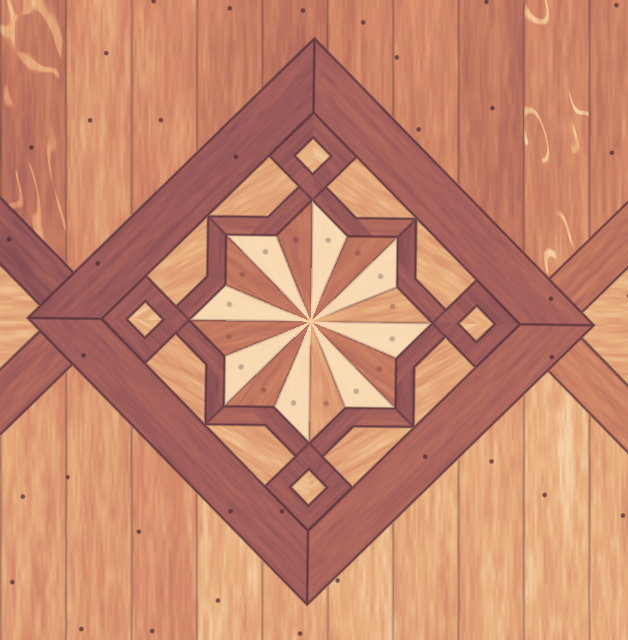
Reproduce this pattern procedurally as a Shadertoy shader.

```glsl
#define CENTER vec2(-0.010, -0.005)
#define TILT 0.013
#define FRAME_OUT 0.885
#define FRAME_IN 0.654
#define STAR_TIP 0.380
#define STAR_SIDE 0.268
#define BAND_TIP 0.4635
#define BAND_SIDE 0.3255
#define PLANK 0.2044
#define SEAM 0.007
#define GRAIN 1.5

const float DIAG = 0.70711;
const float WEDGE = 0.392699;

float hash(vec2 p) {
    vec3 h = fract(vec3(p.xyx) * 0.1031);
    h += dot(h, h.yzx + 33.33);
    return fract((h.x + h.y) * h.z);
}

float noise(vec2 p) {
    vec2 i = floor(p), f = fract(p);
    f = f * f * (3.0 - 2.0 * f);
    return mix(mix(hash(i), hash(i + vec2(1, 0)), f.x),
               mix(hash(i + vec2(0, 1)), hash(i + vec2(1, 1)), f.x), f.y);
}

// Fibres running along a direction, centred on zero
float grain(vec2 p, vec2 along) {
    along = normalize(along);
    vec2 g = vec2(dot(p, along), dot(p, vec2(-along.y, along.x))) + 7.0;
    float fibre = 0.55 * noise(g * vec2(5, 65)) + 0.45 * noise(g * vec2(20, 140));
    return GRAIN * (fibre - 0.5);
}

// Wood tone from dark (0) to cream (5)
vec3 woodColor(float tone) {
    const vec3 ramp[6] = vec3[6](
        vec3(0.53, 0.31, 0.33), vec3(0.65, 0.38, 0.36), vec3(0.75, 0.46, 0.37),
        vec3(0.84, 0.55, 0.42), vec3(0.91, 0.69, 0.50), vec3(0.98, 0.86, 0.71));
    float t = clamp(tone, 0.0, 4.999);
    int i = int(t);
    return mix(ramp[i], ramp[i + 1], fract(t)) * (1.0 + 0.25 * min(tone, 0.0));
}

float line(float d) { return 1.0 - smoothstep(0.0, SEAM, abs(d)); }

// Lays a piece over the wood: x is tone, y is seam darkness
void inlay(inout vec2 wood, float d, float tone) {
    float aa = 1.5 / iResolution.y;
    float cover = 1.0 - smoothstep(-aa, aa, d);
    wood = vec2(mix(wood.x, tone, cover), max(wood.y * (1.0 - cover), line(d)));
}

// Vertical floor planks with pale ray flecks
vec2 planks(vec2 p) {
    const float upper[10] = float[10](2.1, 3.1, 2.8, 2.5, 1.9, 2.7, 2.7, 2.1, 2.9, 2.5);
    const float lower[10] = float[10](3.5, 3.5, 3.2, 3.8, 3.8, 3.9, 3.8, 3.6, 4.0, 3.7);
    float column = (p.x + 0.979) / PLANK;
    int i = clamp(int(floor(column)), 0, 9);
    float tone = p.y > 0.0 ? upper[i] : lower[i];
    tone += grain(p + float(i), vec2(0, 1)) + 0.7 * (noise(p * vec2(9, 2) + 20.0) - 0.5);
    if (p.y > 0.1 && (i == 0 || i == 8)) {
        float vein = noise(vec2((p.x + 0.25 * p.y) * 19.0, p.y * 7.0) + 40.0);
        float patches = smoothstep(0.45, 0.6, noise(p * vec2(22, 10) + 60.0));
        tone += 1.6 * patches * (1.0 - smoothstep(0.03, 0.10, abs(vein - 0.55)));
    }
    float edge = abs(fract(column + 0.5) - 0.5) * PLANK;
    return vec2(tone, 0.45 * line(edge));
}

// Nail heads on a jittered grid
float nails(vec2 p) {
    vec2 size = vec2(PLANK, 0.36), cell = floor(p / size);
    vec2 spot = 0.15 + 0.7 * vec2(hash(cell + 31.0), hash(cell + 57.0));
    float d = length(p - (cell + spot) * size);
    return step(hash(cell + 83.0), 0.75) * (1.0 - smoothstep(0.004, 0.010, d));
}

void mainImage(out vec4 fragColor, in vec2 fragCoord) {
    vec2 p = (2.0 * fragCoord - iResolution.xy) / iResolution.y;
    vec2 q = p - CENTER;
    q += TILT * vec2(-q.y, q.x);
    vec2 a = abs(q), side = vec2(q.x < 0.0 ? -1.0 : 1.0, q.y < 0.0 ? -1.0 : 1.0);
    float hi = a.x + a.y, lo = abs(a.x - a.y), box = max(a.x, a.y);
    float across = a.x - a.y, turn = side.x * side.y;

    // Floor and the straps meeting at the sides
    vec2 wood = planks(p);
    float strapTone = 1.5 + 0.75 * side.x - 0.3 * side.y;
    inlay(wood, (abs(across - 0.703) - 0.103) * DIAG, strapTone + grain(q, vec2(1, turn)));
    inlay(wood, (0.807 - across) * DIAG, 3.8 + grain(q, vec2(1, 0)));

    // Mitred diamond frame
    float frameTone = 0.95 + 0.2 * side.x - 0.12 * side.y;
    inlay(wood, (hi - FRAME_OUT) * DIAG, frameTone + 0.7 * grain(q, vec2(1, -turn)));
    wood.y = max(wood.y, line(min(a.x, a.y)) * step(hi, FRAME_OUT));
    wood.y = max(wood.y, nails(p) * step(FRAME_IN, hi));

    // Interlaced dark bands
    bool straight = box < BAND_SIDE && hi > BAND_TIP;
    float bandTone = straight ? (a.y > a.x ? 1.2 : 0.35) : 0.65;
    vec2 bandRun = straight ? (a.y > a.x ? vec2(1, 0) : vec2(0, 1)) : vec2(1, -turn);
    inlay(wood, (hi - FRAME_IN) * DIAG, bandTone + 0.8 * grain(q, bandRun));
    float joints = max(line((lo - STAR_TIP) * DIAG), straight ? line(lo * DIAG) : 0.0);
    wood.y = max(wood.y, 0.7 * joints * step(hi, FRAME_IN));

    // Tan panels and small corner squares
    float panel = max(max(hi - FRAME_IN, BAND_TIP - hi), lo - STAR_TIP) * DIAG;
    panel = max(panel, BAND_SIDE - box);
    float tanTone = 3.7 + grain(q, vec2(1, -0.6 * turn));
    inlay(wood, panel, tanTone);
    inlay(wood, (max(abs(hi - 0.518), abs(lo - 0.518)) - 0.057) * DIAG, tanTone + 0.3);

    // Eight-pointed star of sixteen wedges
    float r = length(q), sector = atan(q.y, q.x) / WEDGE;
    float k = floor(sector), f = sector - k, mid = (k + 0.5) * WEDGE;
    vec2 ray = vec2(cos(mid), sin(mid));
    bool cream = mod(k, 2.0) > 0.5;
    bool pale = k == 0.0 || k == -4.0;
    float wedgeTone = cream ? 4.95 : (pale ? 3.7 : 2.1);
    wedgeTone += (cream ? 0.1 : 0.9) * grain(q + k, ray);
    float star = min(box - STAR_SIDE, (hi - STAR_TIP) * DIAG);
    inlay(wood, star, wedgeTone);
    float cut = 0.5 * line(min(f, 1.0 - f) * WEDGE * r) * smoothstep(0.01, 0.12, r);
    float peg = 0.4 * (1.0 - smoothstep(0.005, 0.012, length(q - 0.26 * ray)));
    wood.y = max(wood.y, max(cut, peg) * step(star, 0.0));
    wood.x = mix(4.6, wood.x, smoothstep(0.006, 0.018, r));

    vec3 color = mix(woodColor(wood.x), vec3(0.27, 0.15, 0.20), 0.7 * wood.y);
    fragColor = vec4(color, 1.0);
}
```
